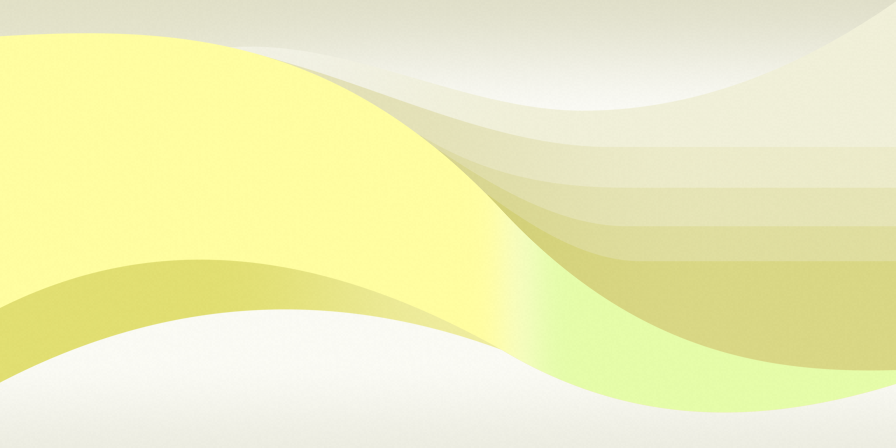
This background is drawn by a Shadertoy shader. Its source:

```glsl
// Cubic Hermite height from point a to point b, held level outside them
float curve(float x, vec2 a, vec2 b, float slopeA, float slopeB) {
    float w = b.x - a.x;
    float t = clamp((x - a.x) / w, 0.0, 1.0);
    float s = 1.0 - t;
    return mix(a.y, b.y, t * t * (3.0 - 2.0 * t))
         + w * t * s * (s * slopeA - t * slopeB);
}

// Smooth coverage of the area below a height
float below(float height, float y) {
    float soft = 0.8 / iResolution.y;
    return smoothstep(-soft, soft, height - y);
}

float hash(vec2 p) {
    return fract(sin(dot(p, vec2(127.1, 311.7))) * 43758.5453);
}

void mainImage(out vec4 fragColor, in vec2 fragCoord) {
    vec2 p = fragCoord / iResolution.xy * vec2(2.0, 1.0);
    float x = p.x, y = p.y;

    // Sky, darkest along the top
    vec3 color = mix(vec3(0.98, 0.98, 0.96), vec3(0.876, 0.872, 0.785),
                     smoothstep(0.72, 1.03, y));
    color = mix(color, vec3(0.885, 0.88, 0.77), 0.6 * smoothstep(0.9, 0.1, x));

    // Pale wave behind the bands
    float wave = x < 1.3
        ? curve(x, vec2(0.5, 0.893), vec2(1.3, 0.753), 0.1, 0.0)
        : curve(x, vec2(1.3, 0.753), vec2(2.0, 0.997), 0.0, 0.7);
    vec3 cream = mix(vec3(0.945, 0.943, 0.89), vec3(0.941, 0.938, 0.847),
                     smoothstep(0.6, 1.2, x));
    color = mix(color, cream, below(wave, y));

    // Stacked bands: start point, end point; each is deeper than the last
    vec4 bands[4] = vec4[4](vec4(0.52, 0.89, 1.36, 0.672),
                            vec4(0.94, 0.697, 1.40, 0.581),
                            vec4(0.98, 0.665, 1.40, 0.495),
                            vec4(1.09, 0.565, 1.43, 0.417));
    for (int i = 0; i < 4; i++) {
        float k = float(i);
        vec4 b = bands[i];
        float slope = i == 0 ? -0.2 : -0.55 - 0.06 * k;
        float height = curve(x, b.xy, b.zw, slope, 0.0);
        vec3 tint = vec3(0.925, 0.92, 0.79)
                  - k * vec3(0.025, 0.026, 0.072) - k * k * vec3(0.0, 0.0, 0.006);
        tint -= vec3(0.035, 0.04, 0.075) * (1.0 - smoothstep(0.8, 1.6, x));
        color = mix(color, tint, below(height, y));
    }

    // Ribbon edges
    float crest = x < 1.12
        ? curve(x, vec2(0.0, 0.919), vec2(1.12, 0.531), 0.06, -1.07)
        : curve(x, vec2(1.12, 0.531), vec2(2.0, 0.174), -1.07, 0.03);
    float hem = x < 1.12
        ? curve(x, vec2(0.0, 0.3125), vec2(1.12, 0.219), 0.5, -0.56)
        : curve(x, vec2(1.12, 0.219), vec2(2.0, 0.143), -0.6, 0.31);
    float fold = curve(x, vec2(0.0, 0.146), vec2(1.12, 0.219), 0.52, -0.37);

    // Ribbon face, yellow turning green past a pale sheen
    vec3 ribbon = mix(vec3(1.0, 0.992, 0.628), vec3(0.898, 0.988, 0.66),
                      smoothstep(1.06, 1.26, x));
    ribbon += vec3(0.015, 0.0, 0.09) * exp(-pow((x - 1.16) / 0.06, 2.0));
    color = mix(color, ribbon, below(crest, y));

    // Shaded underside
    vec3 underside = mix(vec3(0.882, 0.872, 0.445), vec3(0.935, 0.925, 0.62),
                         smoothstep(0.45, 1.05, x));
    color = mix(color, underside, below(hem, y));

    // Ground, dimming toward the bottom
    vec3 ground = mix(vec3(0.925, 0.925, 0.88), vec3(0.98, 0.98, 0.955),
                      smoothstep(-0.03, 0.2, y));
    color = mix(color, ground, below(min(fold, hem), y));

    // Fine grain
    color += 0.01 * (hash(floor(p * 256.0)) - 0.5);
    fragColor = vec4(color, 1.0);
}
```
